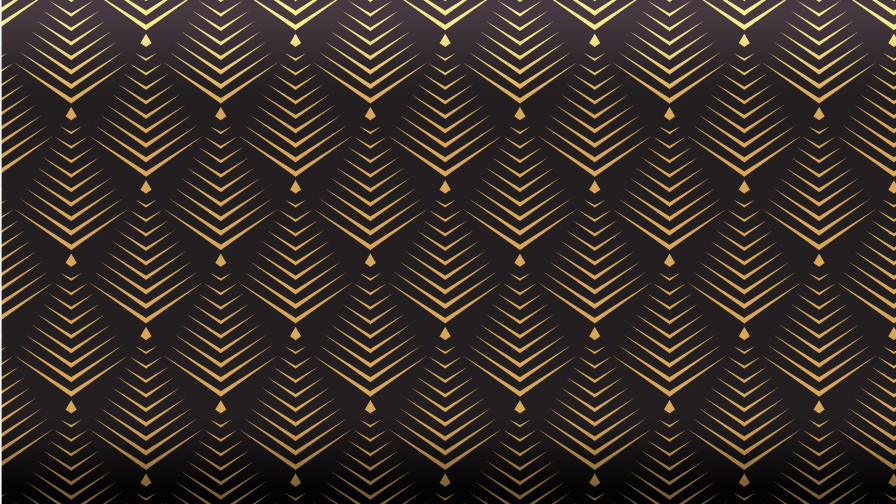
Write a WebGL 1 fragment shader that draws this pattern.

```glsl
precision highp float;

uniform vec2 u_resolution;

#define COLUMNS 5.99                 // repeats across the canvas
#define PERIOD vec2(1.0, 0.98)       // repeat size, in column widths
#define ORIGIN vec2(0.476, 0.715)    // apex of one drop, from the top left
#define CHEVRONS 9
#define SLOPE 0.72
#define TIP_RANGE vec2(0.182, 0.957) // first and last chevron tip
#define REACH_RANGE vec2(0.073, 0.385)
#define THICK_RANGE vec2(0.0156, 0.0364)
#define DROP_SIZE vec3(0.037, 0.063, 0.089) // half width, shoulder, foot
#define GOLD vec3(0.85, 0.655, 0.325)
#define GROUND vec3(0.137, 0.118, 0.125)
#define MARGIN 0.0018                // pale strip on the left edge

float rampUp(float dist, float pixel) {
  return clamp(dist / pixel + 0.5, 0.0, 1.0);
}

// Two arms, thick at the tip and tapering to points; y runs downward.
float chevron(vec2 p, float tip, float reach, float thick, float pixel) {
  float lower = tip - SLOPE * p.x;
  float upper = lower - thick * (1.0 - p.x / reach);
  float across = inversesqrt(1.0 + SLOPE * SLOPE);
  float band = rampUp((p.y - upper) * across, pixel)
             - rampUp((p.y - lower) * across, pixel);
  return max(band, 0.0);
}

// Kite with a long upper point and a blunt foot.
float drop(vec2 p, float pixel) {
  float halfWidth = DROP_SIZE.x;
  vec2 upperSide = normalize(vec2(DROP_SIZE.y, -halfWidth));
  vec2 lowerSide = normalize(vec2(DROP_SIZE.z - DROP_SIZE.y, halfWidth));
  float dist = max(dot(p, upperSide),
                   dot(p - vec2(0.0, DROP_SIZE.z), lowerSide));
  return rampUp(-dist, pixel);
}

// One lattice of stacked chevrons, each stack hanging below a drop.
float leaves(vec2 p, float pixel) {
  vec2 cell = vec2(abs(fract(p.x + 0.5) - 0.5), mod(p.y, PERIOD.y));
  float ink = drop(cell, pixel);
  for (int i = 0; i < CHEVRONS; i++) {
    float t = float(i) / float(CHEVRONS - 1);
    float tip = mix(TIP_RANGE.x, TIP_RANGE.y, t);
    float reach = mix(REACH_RANGE.x, REACH_RANGE.y, t);
    float thick = mix(THICK_RANGE.x, THICK_RANGE.y, t);
    ink = max(ink, chevron(cell, tip, reach, thick, pixel));
  }
  return ink;
}

void main() {
  vec2 uv = gl_FragCoord.xy / u_resolution;
  float pixel = COLUMNS / u_resolution.x;
  vec2 p = vec2(gl_FragCoord.x, u_resolution.y - gl_FragCoord.y) * pixel - ORIGIN;

  // Two lattices, staggered by half a repeat
  float ink = max(leaves(p, pixel), leaves(p - 0.5 * PERIOD, pixel));

  // Light from above, shadow at the foot
  float shade = smoothstep(0.0, 0.19, uv.y);
  vec3 ground = mix(GROUND, vec3(0.28, 0.225, 0.255), smoothstep(0.8, 1.0, uv.y));
  vec3 gold = mix(GOLD, vec3(0.98, 0.93, 0.55), smoothstep(0.78, 0.97, uv.y));
  ground *= mix(0.1, 1.0, shade);
  gold *= mix(0.55, 1.0, shade);

  vec3 color = mix(ground, gold, ink);
  float margin = rampUp(MARGIN - uv.x, 1.0 / u_resolution.x);
  gl_FragColor = vec4(mix(color, vec3(0.96), margin), 1.0);
}
```
